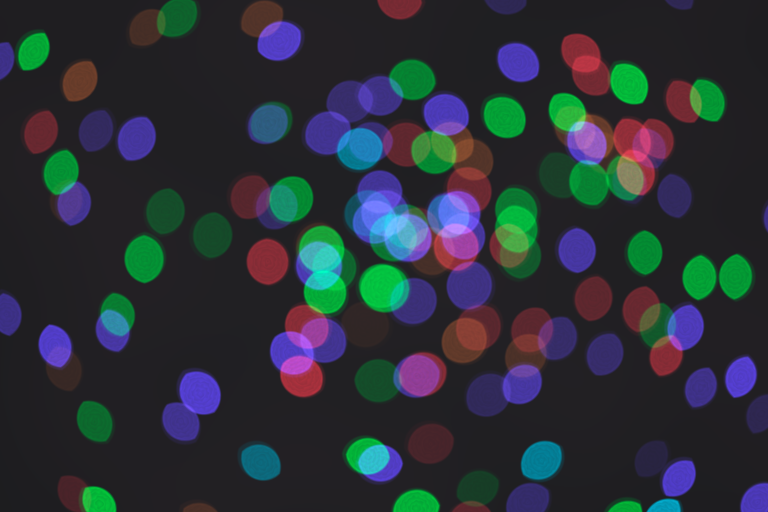
Write a Shadertoy shader that draws this background.

```glsl
// Out-of-focus coloured lamps at night: translucent bokeh discs on charcoal.
// Lamps are scattered evenly plus one loose cluster; each disc is the overlap
// of two circles that slide apart towards the canvas rim (cat-eye shape).

const int   SCATTERED    = 90;                // lamps spread over the canvas
const int   CLUSTERED    = 50;                // lamps gathered near the middle
const vec2  CLUSTER_POS  = vec2(0.16, 0.07);  // from the centre, in heights
const vec2  CLUSTER_SIZE = vec2(0.45, 0.43);
const float RADIUS       = 0.0455;
const float CAT_EYE      = 0.042;             // circle separation per height
const float EDGE         = 0.0026;            // half width of the soft edge
const float GHOST        = 0.20;              // share of light in the offset rim
const float GRAIN        = 0.07;              // ring texture inside the discs

const vec3 NIGHT  = vec3(0.128, 0.122, 0.135);
const vec3 GREEN  = vec3(-0.16, 0.56, 0.08);  // negative red cools overlaps
const vec3 VIOLET = vec3(0.18, 0.11, 0.61);
const vec3 RED    = vec3(0.48, 0.06, 0.09);
const vec3 AMBER  = vec3(0.27, 0.11, 0.03);
const vec3 CYAN   = vec3(-0.14, 0.46, 0.56);

vec3 hash3(float n) {
    vec3 p = fract(vec3(n) * vec3(0.1031, 0.1030, 0.0973));
    p += dot(p, p.yzx + 33.33);
    return fract((p.xxy + p.yzz) * p.zyx);
}

vec2 gradient(vec2 cell) {
    float angle = 6.2832 * hash3(dot(cell, vec2(1.0, 57.0)) + 911.0).x;
    return vec2(cos(angle), sin(angle));
}

float gradientNoise(vec2 p) {
    vec2 i = floor(p), f = p - i;
    vec2 u = f * f * f * (f * (f * 6.0 - 15.0) + 10.0);
    vec2 e = vec2(0.0, 1.0);
    float low  = mix(dot(gradient(i), f),
                     dot(gradient(i + e.yx), f - e.yx), u.x);
    float high = mix(dot(gradient(i + e), f - e),
                     dot(gradient(i + e.yy), f - e.yy), u.x);
    return mix(low, high, u.y);
}

// Signed distance to the overlap of two circles set apart by 'shift'
float catEye(vec2 p, vec2 shift, float r) {
    return max(length(p - 0.5 * shift), length(p + 0.5 * shift)) - r;
}

vec3 lampColour(float pick) {
    if (pick < 0.35) return GREEN;
    if (pick < 0.67) return VIOLET;
    if (pick < 0.84) return RED;
    if (pick < 0.96) return AMBER;
    return CYAN;
}

vec2 lampPosition(int i, vec3 rnd, vec2 halfSize) {
    if (i < SCATTERED) {
        vec2 even = fract(float(i) * vec2(0.7549, 0.5698) + 0.14 * rnd.xy);
        return (even * 2.0 - 1.0) * (halfSize + 0.03);
    }
    vec3 more = hash3(float(i) + 400.5);
    return CLUSTER_POS + CLUSTER_SIZE * (rnd.xy + more.xy - 1.0);
}

void mainImage(out vec4 fragColor, in vec2 fragCoord) {
    vec2 p = (fragCoord - 0.5 * iResolution.xy) / iResolution.y;
    vec2 halfSize = 0.5 * iResolution.xy / iResolution.y;
    float edge = max(EDGE, 0.75 / iResolution.y);

    // Shared textures: fine mottling and a broad faint haze
    float mottle = gradientNoise(p * 130.0);
    float haze = gradientNoise(p * 3.0 + 7.0);

    vec3 light = vec3(0.0);
    for (int i = 0; i < SCATTERED + CLUSTERED; i++) {
        vec3 place = hash3(float(i) + 17.3);
        vec3 look  = hash3(float(i) + 231.7);
        vec2 centre = lampPosition(i, place, halfSize);
        vec2 q = p - centre;
        if (dot(q, q) > 4.0 * RADIUS * RADIUS) continue;

        // Crisp disc plus a slightly larger, offset ghost of it
        float r = RADIUS * mix(0.95, 1.05, place.z);
        vec2 shift = CAT_EYE * centre;
        vec2 slip = 0.010 * (hash3(float(i) + 77.1).xy - 0.5);
        float d = catEye(q, shift, r);
        float disc = smoothstep(edge, -edge, d);
        float ghost = smoothstep(edge, -edge, catEye(q - slip, shift, r + 0.003));

        // Onion rings, mottling and a thin bright rim
        float rings = sin(length(q) * 800.0 + 4.0 * mottle);
        float surface = 1.0 + GRAIN * (0.5 * rings + mottle)
                      + 0.10 * smoothstep(-0.007, -0.002, d);

        float power = mix(0.20, 1.12, pow(look.y, 1.15));
        if (i >= SCATTERED) power = mix(power, 0.85, 0.25);
        float amount = power * surface * mix(disc, ghost, GHOST);
        light += lampColour(look.x) * amount * (1.0 - max(light, 0.0));
    }

    // Night backdrop with a warm haze, slightly darker at the rim
    vec3 backdrop = NIGHT * (1.04 - 0.12 * dot(p, p));
    backdrop += haze * vec3(0.020, 0.008, 0.012);
    fragColor = vec4(clamp(backdrop + light, 0.01, 1.0), 1.0);
}
```
